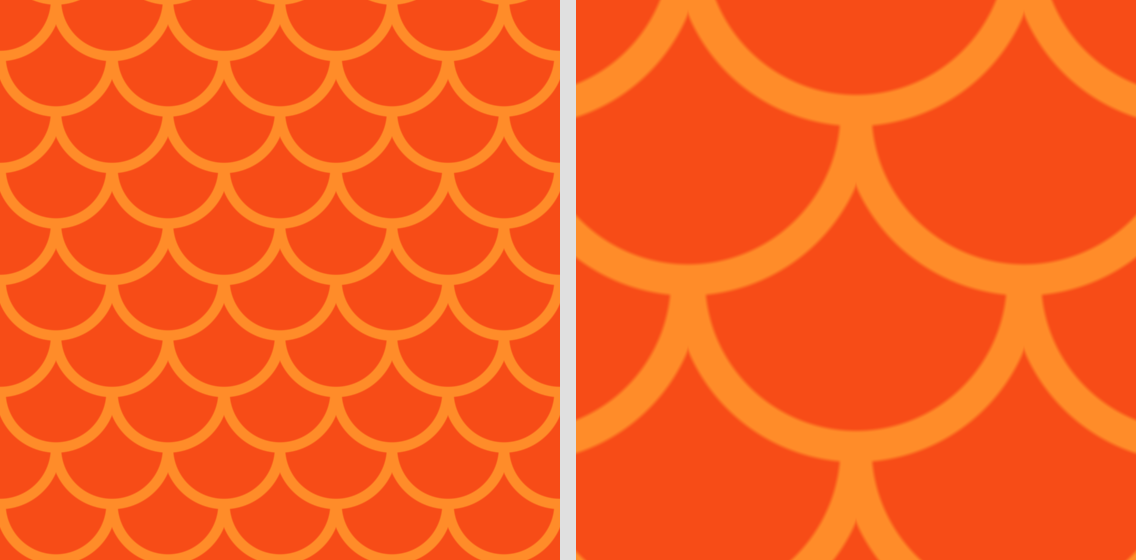
Left: the whole. Right: its middle third, enlarged.
Reproduce this pattern procedurally as a WebGL 1 fragment shader.

```glsl
precision highp float;

uniform vec2 u_resolution;

// Soft coverage of a disc, for a point at the given distance from its centre
float disc(float dist, float radius, float soft) {
    return 1.0 - smoothstep(radius - soft, radius + soft, dist);
}

void main() {
    // Five scales across, ten staggered half-height rows
    vec2 p = 5.0 * gl_FragCoord.xy / u_resolution;
    float soft = max(5.0 / u_resolution.y, 0.008);

    vec3 fillColor = vec3(0.97, 0.30, 0.09);
    vec3 rimColor = vec3(1.0, 0.55, 0.16);
    vec3 color = fillColor;

    // Paint overlapping rows upwards, each one covering the row below
    for (int i = 0; i < 3; i++) {
        float row = floor(2.0 * p.y) + float(i);
        float odd = mod(row, 2.0);
        float x = fract(p.x - 0.5 * odd + 0.5) - 0.5;
        float dist = length(vec2(x, p.y - 0.5 * row));

        // Odd rows are very slightly smaller
        float radius = 0.5 - 0.0045 * odd;
        color = mix(color, rimColor, disc(dist, radius + 0.0465, soft));
        color = mix(color, fillColor, disc(dist, radius - 0.0465, soft));
    }

    gl_FragColor = vec4(color, 1.0);
}
```
